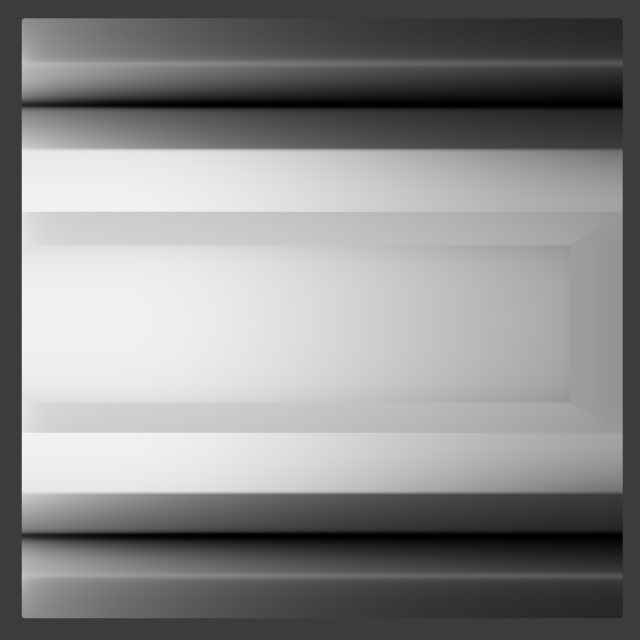
Give the GLSL for this texture map, as a Shadertoy shader.

```glsl
// A grey baked shading map of a grooved moulding around a recessed tray.
#define FRAME_GREY 0.237
#define LEFT 0.034
#define RIGHT 0.973
#define CORNER 0.005
#define TRAY_END 0.891
#define RIDGE_GLOW 0.09
#define GROOVE_DEPTH 0.85
#define FLOOR_SHADE 0.07

// Band edges, from the outer rim to the middle of the tray
const float LOWER[7] = float[7](0.034, 0.099, 0.163, 0.229, 0.324, 0.371, 0.495);
const float UPPER[7] = float[7](0.0286, 0.098, 0.164, 0.233, 0.331, 0.383, 0.495);

// Whole part is the band number, fraction is the place across that band
float bandCoord(float y) {
    float s = 0.0;
    for (int i = 0; i < 6; i++) {
        float low = clamp((y - LOWER[i]) / (LOWER[i + 1] - LOWER[i]), 0.0, 1.0);
        float high = clamp((1.0 - y - UPPER[i]) / (UPPER[i + 1] - UPPER[i]), 0.0, 1.0);
        s += min(low, high);
    }
    return s;
}

float bell(float x, float width) {
    x /= width;
    return exp(-x * x);
}

float roundBox(vec2 p, vec2 halfSize, float r) {
    vec2 q = abs(p) - halfSize + r;
    return length(max(q, 0.0)) + min(max(q.x, q.y), 0.0) - r;
}

// Dark outer moulding: rim, slope into the groove, slope out of it
float moulding(float s, float u) {
    float dark = 0.12 + 0.46 * exp(-2.3 * u);
    float t = clamp(s, 0.0, 1.0);
    float rim = dark - 0.015 + 0.07 * t * t;
    rim += 0.10 * exp(-u * 45.0) * t;

    t = clamp(s - 1.0, 0.0, 1.0);
    float fall = pow(t, mix(3.0, 0.9, sqrt(u)));
    float slope = (dark * 1.1 + 0.08) * (1.0 - fall * (1.0 - 0.4 * exp(-8.0 * u)));

    t = clamp(s - 2.0, 0.0, 1.0);
    float rise = dark * mix(0.8, 1.4, t);

    float shade = mix(rim, slope, smoothstep(0.96, 1.04, s));
    shade = mix(shade, rise, smoothstep(2.0, 2.1, s));
    shade += RIDGE_GLOW * bell(s - 1.0, 0.09) * (0.4 + 0.6 * smoothstep(0.0, 0.4, u));
    float groove = GROOVE_DEPTH * mix(0.5, 1.0, smoothstep(0.0, 0.35, u));
    return shade * (1.0 - groove * bell(s - 2.0, 0.1));
}

// Pale shelf, tray sides, tray floor and the slanted end wall
float tray(float s, float u, float x, float px) {
    float light = 0.945 - 0.33 * smoothstep(0.15, 1.15, u);
    float t = clamp(s - 3.0, 0.0, 1.0);
    float shelf = light - (0.04 + 0.17 * u * u) * (1.0 - t) * (1.0 - t);

    t = clamp(s - 4.0, 0.0, 1.0);
    float side = 0.805 - 0.22 * u * u + 0.025 * t + 0.08 * exp(-u * 35.0);

    float depth = clamp(s - 5.0, 0.0, 1.0);
    float occlusion = FLOOR_SHADE * exp(-depth * 4.0);
    float bottom = light - occlusion - 0.02 * exp((x - TRAY_END) * 40.0);

    float shade = mix(shelf, side, smoothstep(3.985, 4.015, s));
    shade = mix(shade, bottom, smoothstep(4.97, 5.03, s));

    float miter = mix(0.968, TRAY_END, t);
    float wall = mix(0.615, 0.575, smoothstep(TRAY_END, RIGHT, x)) + 0.02 * (1.0 - t);
    float inWall = smoothstep(-px, px, x - miter) * smoothstep(3.98, 4.02, s);
    return mix(shade, wall, inWall);
}

void mainImage(out vec4 fragColor, in vec2 fragCoord) {
    vec2 uv = fragCoord / iResolution.xy;
    float px = 1.0 / min(iResolution.x, iResolution.y);
    float u = clamp((uv.x - LEFT) / (RIGHT - LEFT), 0.0, 1.0);
    float s = bandCoord(uv.y);

    float shade = mix(moulding(s, u), tray(s, u, uv.x, px), smoothstep(2.96, 3.05, s));

    // Flat frame around the rounded panel
    vec2 low = vec2(LEFT, LOWER[0]);
    vec2 high = vec2(RIGHT, 1.0 - UPPER[0]);
    float edge = roundBox(uv - 0.5 * (low + high), 0.5 * (high - low), CORNER);
    shade = mix(shade, FRAME_GREY, smoothstep(-0.7 * px, 0.7 * px, edge));
    fragColor = vec4(vec3(clamp(shade, 0.0, 1.0)), 1.0);
}
```
